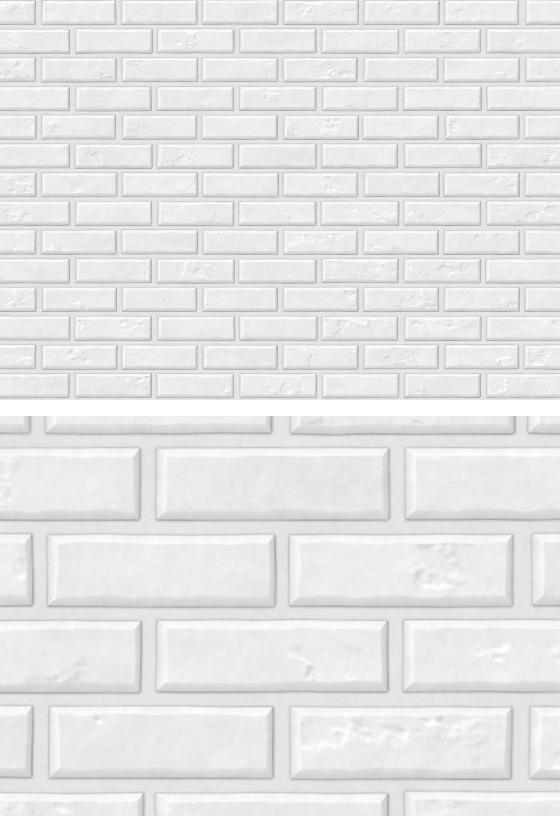
Top, the full canvas; bottom, a detail of the centre.
Reproduce this texture procedurally as a Shadertoy shader.

```glsl
// White bevelled bricks in running bond: 14 courses, about seven bricks each.
// Each brick is a slightly uneven box with four differently lit bevels; value
// noise adds plaster relief, faint dents, grain and a soft tone per brick.

float hash(vec2 p) {
    vec3 h = fract(vec3(p.xyx) * 0.1031);
    h += dot(h, h.yzx + 33.33);
    return fract((h.x + h.y) * h.z);
}

float noise(vec2 p) {
    vec2 i = floor(p), f = fract(p);
    f = f * f * (3.0 - 2.0 * f);
    return mix(mix(hash(i), hash(i + vec2(1, 0)), f.x),
               mix(hash(i + vec2(0, 1)), hash(i + vec2(1, 1)), f.x), f.y);
}

float fbm(vec2 p) {
    float sum = 0.0, gain = 0.5;
    for (int i = 0; i < 4; i++) {
        sum += gain * noise(p);
        p = mat2(1.6, 1.2, -1.2, 1.6) * p + 7.3;
        gain *= 0.5;
    }
    return sum;
}

float roundedBox(vec2 p, vec2 size, float radius) {
    vec2 d = abs(p) - size + radius;
    return length(max(d, 0.0)) + min(max(d.x, d.y), 0.0) - radius;
}

void mainImage(out vec4 fragColor, in vec2 fragCoord) {
    // One unit is one course; rows are counted from the top
    float unit = 13.93 / iResolution.y;
    vec2 p = vec2(fragCoord.x, iResolution.y - fragCoord.y) * unit;
    float row = floor(p.y + 0.07);
    bool oddRow = mod(row, 2.0) > 0.5;
    float pitch = oddRow ? 2.865 : 2.805;
    float along = (p.x - (oddRow ? 2.513 : 1.345)) / pitch;
    vec2 id = vec2(floor(along), row) + 20.0;

    // Brick-local position, y up, with slight placement and size jitter
    vec2 q = vec2((fract(along) - 0.5) * pitch, 0.5 - fract(p.y + 0.07));
    q += (vec2(hash(id), hash(id + 31.7)) - 0.5) * vec2(0.04, 0.02);
    vec2 size = vec2(pitch * 0.5 - 0.1, 0.415);
    size.x += (hash(id + 57.1) - 0.5) * 0.04;
    vec2 seed = p + id * 3.7;
    vec2 wobble = vec2(noise(seed * 2.2), noise(seed * 2.2 + 41.0)) - 0.5;
    q += wobble * 0.014;
    float dist = roundedBox(q, size, 0.03);

    // Plaster relief lit from the upper left
    float relief = fbm(seed * 3.2) - fbm(seed * 3.2 + vec2(0.16, 0.24));
    float grain = noise(p * 17.0) + noise(p * 31.0 + 3.0) - 1.0;
    float face = 0.922 + 0.012 * (hash(id + 11.3) - 0.5);
    face += 0.06 * relief + 0.05 * (fbm(seed * vec2(1.2, 2.0)) - 0.47) + 0.014 * grain;

    // Faint dents: stronger relief confined to a few patches
    float dented = smoothstep(0.6, 0.85, noise(seed * 1.2 + 9.0));
    vec2 dentPos = seed * vec2(3.0, 4.0) + 17.0;
    float dent = smoothstep(0.4, 0.6, fbm(dentPos))
               - smoothstep(0.4, 0.6, fbm(dentPos + vec2(0.12, 0.2)));
    face += 0.1 * dented * dent;

    // Bevels: 0 at the outer edge, 1 where the flat face starts
    float ragged = 1.0 + 0.35 * (noise(seed * 3.5 + 23.0) - 0.5);
    float sideX = (size.x - abs(q.x)) / ((q.x < 0.0 ? 0.125 : 0.075) * ragged);
    float sideY = (size.y - abs(q.y)) / ((q.y < 0.0 ? 0.115 : 0.1) * ragged);
    float rampX = clamp(sideX, 0.0, 1.0), rampY = clamp(sideY, 0.0, 1.0);
    float toneX = q.x < 0.0 ? mix(0.89, 0.985, rampX) : mix(0.79, 0.87, rampX);
    float toneY = q.y < 0.0 ? mix(0.81, 0.875, rampY) : mix(0.95, 0.985, rampY);
    float bevelTone = mix(toneX, toneY, smoothstep(-0.12, 0.12, sideX - sideY));
    float bevel = 1.0 - smoothstep(0.8, 1.15, min(sideX, sideY));
    float brick = mix(face, bevelTone + 0.06 * relief + 0.012 * grain, bevel);

    // Mortar, with a narrow shadow stronger below and to the right
    float mortar = 0.895 + 0.014 * grain + 0.03 * (fbm(p * 2.5) - 0.47);
    float shade = 0.45 + 0.55 * max(smoothstep(-0.02, 0.02, -q.y - size.y),
                                    smoothstep(-0.02, 0.02, q.x - size.x));
    mortar -= 0.11 * shade * (1.0 - smoothstep(0.0, 0.045, dist));

    // Composite and a thin uneven contour
    float tone = mix(brick, mortar, smoothstep(-0.5 * unit, 0.5 * unit, dist));
    float contour = 1.0 - smoothstep(0.004, 0.008 + 0.8 * unit, abs(dist));
    tone -= contour * shade * (0.08 + 0.1 * noise(seed * 2.0 + 5.0));

    fragColor = vec4(vec3(tone) + vec3(-0.001, 0.001, 0.0), 1.0);
}
```
